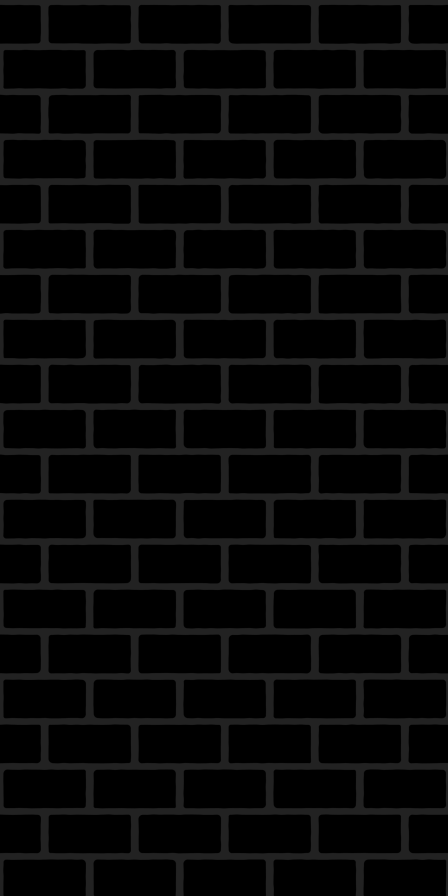
Reproduce this pattern procedurally as a Shadertoy shader.

```glsl
// Lengths are fractions of the canvas width
const vec2 PITCH = vec2(0.2010, 0.1004);      // brick plus joint
const vec2 BRICK_SIZE = vec2(0.1836, 0.0858);
const vec2 ORIGIN = vec2(-0.0008, 0.0040);    // top left corner of the first cell
const float ROW_SHIFT = 0.5;                  // offset of alternate rows, in bricks
const float RADIUS_MIN = 0.0035;
const float RADIUS_MAX = 0.0100;
const float WEAR_SCALE = 70.0;
const float WEAR_DEPTH = 0.0012;
const vec3 BRICK_COLOR = vec3(0.0);
const vec3 MORTAR_COLOR = vec3(0.132);

float hash(vec2 p) {
    return fract(sin(dot(p, vec2(127.1, 311.7))) * 43758.5453);
}

float valueNoise(vec2 p) {
    vec2 i = floor(p);
    vec2 f = fract(p);
    f = f * f * (3.0 - 2.0 * f);
    float a = mix(hash(i), hash(i + vec2(1.0, 0.0)), f.x);
    float b = mix(hash(i + vec2(0.0, 1.0)), hash(i + vec2(1.0, 1.0)), f.x);
    return mix(a, b, f.y);
}

float roundedBox(vec2 p, vec2 halfSize, float radius) {
    vec2 q = abs(p) - halfSize + radius;
    return length(max(q, 0.0)) + min(max(q.x, q.y), 0.0) - radius;
}

// Signed distance to the nearest brick, negative inside
float brickDistance(vec2 p) {
    vec2 cell = (p - ORIGIN) / PITCH;
    float row = floor(cell.y);
    cell.x += ROW_SHIFT * mod(row + 1.0, 2.0);
    vec2 id = floor(cell);
    vec2 local = (fract(cell) - 0.5) * PITCH;

    // Each corner is worn to its own radius
    vec2 cornerId = 2.0 * id + step(0.0, local);
    float radius = mix(RADIUS_MIN, RADIUS_MAX, hash(cornerId));
    float wear = (valueNoise(p * WEAR_SCALE) - 0.5) * WEAR_DEPTH;
    return roundedBox(local, 0.5 * BRICK_SIZE, radius) + wear;
}

void mainImage(out vec4 fragColor, in vec2 fragCoord) {
    // Rows are counted down from the top edge
    vec2 p = vec2(fragCoord.x, iResolution.y - fragCoord.y) / iResolution.x;
    float pixel = 1.0 / iResolution.x;
    float mortar = smoothstep(-0.7 * pixel, 0.7 * pixel, brickDistance(p));
    fragColor = vec4(mix(BRICK_COLOR, MORTAR_COLOR, mortar), 1.0);
}
```
